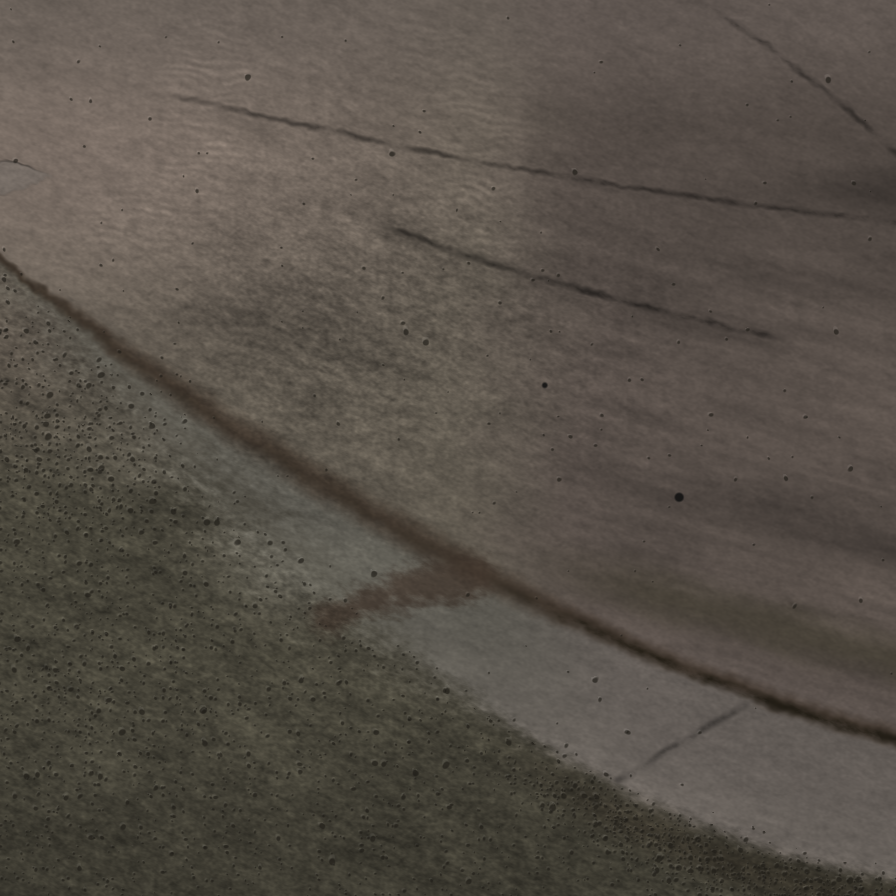
Write a Shadertoy shader that draws this texture.

```glsl
// Dusty cracked concrete yard with tyre tracks, gravel and worn slab edges.

vec2 hash2(vec2 p) {
  vec3 q = fract(p.xyx * vec3(.1031, .1030, .0973));
  q += dot(q, q.yzx + 33.33);
  return fract((q.xx + q.yz) * q.zy);
}

// Gradient noise
float corner(vec2 i, vec2 f, vec2 e) { return dot(hash2(i + e) * 2. - 1., f - e); }

float noise(vec2 p) {
  vec2 i = floor(p), f = fract(p), u = f * f * (3. - 2. * f), e = vec2(1, 0);
  return mix(mix(corner(i, f, e.yy), corner(i, f, e), u.x),
             mix(corner(i, f, e.yx), corner(i, f, e.xx), u.x), u.y);
}

float fbm(vec2 p) {
  float sum = 0., amp = .6;
  for (int i = 0; i < 4; i++) {
    sum += amp * noise(p);
    p = mat2(1.7, .5, -.5, 1.7) * p + 7.3;
    amp *= .6;
  }
  return sum;
}

// Signed distance to a parabola, positive above
float curve(vec2 p, float a, float b, float c) {
  float slope = b + 2. * c * p.x;
  return (p.y - a - p.x * (b + c * p.x)) / sqrt(1. + slope * slope);
}

float segment(vec2 p, vec2 a, vec2 b) {
  vec2 ab = b - a;
  return length(p - a - ab * clamp(dot(p - a, ab) / dot(ab, ab), 0., 1.));
}

float line(float d, float width) {
  return 1. - smoothstep(0., width + 1. / iResolution.y, abs(d));
}

float blob(vec2 p, float x, float y, float w, float h) {
  vec2 q = (p - vec2(x, y)) / vec2(w, h);
  return exp(-dot(q, q));
}

float span(float x, float a, float b) {
  return smoothstep(a - .03, a + .03, x) * smoothstep(b + .03, b - .03, x);
}

// Scattered stones: dark body in x, lit upper edge in y
vec2 pebbles(vec2 p, float cells, float density) {
  vec2 g = p * cells, id = floor(g), rnd = hash2(id + cells);
  vec2 q = fract(g) - .35 - .3 * hash2(id + 41.);
  float r = mix(.12, .3, rnd.y * rnd.y), aa = cells / iResolution.y;
  float body = smoothstep(r + aa, r - aa, length(q));
  float lit = smoothstep(r + aa, r - aa, length(q - vec2(-.1, r)));
  return vec2(body, lit * (1. - body)) * step(rnd.x, density);
}

void mainImage(out vec4 fragColor, in vec2 fragCoord) {
  vec2 p = fragCoord / iResolution.xy;
  float along = p.y + .27 * p.x;
  float broad = fbm(p * vec2(5, 8)), mid = fbm(vec2(p.x * 13., along * 36.));
  float fine = fbm(vec2(p.x * 70., along * 125.));
  vec2 w = p + .004 * vec2(noise(p * 22.), noise(p * 25. + 5.)) + .003 * noise(p * 90.);
  float crack = curve(w, .711, -.79, .255), edge = curve(w, .742, -1.3, .575);

  // Upper yard, pale at left and grey brown at right
  vec3 col = mix(vec3(.37, .345, .305), vec3(.345, .31, .287), smoothstep(.5, .66, p.x + broad * .08));
  col = mix(col, vec3(.49, .44, .405), .95 * blob(p, .08, .84, .33, .19));
  col = mix(col, vec3(.44, .395, .365), .5 * blob(p, .38, .88, .2, .2));
  col = mix(col, vec3(.4, .365, .345), .45 * smoothstep(.84, 1., p.y));
  col *= 1. - .07 * smoothstep(.57, .6, p.x) * span(p.y, .67, .9);
  col *= 1. - .15 * blob(p, .34, .64, .14, .06) - .25 * blob(p, 1., .785, .09, .03);

  // Drifting streaks at right
  float right = smoothstep(.56, .75, p.x);
  col *= 1. + .35 * right * fbm(vec2(p.x * 2.5, along * 34.)) * span(p.y, .22, .72);
  col = mix(col, vec3(.25, .23, .19), .75 * right * line(along - .535 + mid * .02, .045));
  col *= 1. - .16 * right * line(along - .655 + mid * .02, .05);
  col = mix(col, vec3(.41, .37, .35), .5 * right * line(along - .455, .06));

  // Curved tyre tracks with tread rungs
  float bend = p.y - .84;
  float track = exp(-pow((p.x - .225 - .45 * bend + 4. * bend * bend) / .055, 2.));
  track += exp(-pow((p.x - .535 + 3.5 * bend * max(bend, 0.)) / .05, 2.));
  float rungs = sin(620. * (p.y + .1 * p.x) + 9. * noise(p * 28.)) * (.7 + 2. * mid);
  col *= 1. + track * span(p.y, .7, .98) * (.04 + .06 * rungs);

  // Lower ground and pale slab
  float below = smoothstep(.006, -.006, crack), outer = smoothstep(.5, .72, p.x);
  vec3 soil = mix(vec3(.36, .34, .3), vec3(.28, .268, .225), smoothstep(.02, -.2, crack + broad * .1));
  soil = mix(soil, vec3(.37, .335, .3), .7 * blob(p, 0., .62, .12, .12));
  soil *= 1. - .14 * smoothstep(.3, 0., p.y) + .1 * broad;
  vec3 slab = mix(vec3(.355, .345, .315), vec3(.385, .36, .34), outer);
  slab = mix(slab, vec3(.425, .4, .375), .6 * smoothstep(.1, 0., edge) * smoothstep(.4, .6, p.x));
  float soft = mix(.07, .011, smoothstep(.25, .62, p.x));
  soil = mix(soil, slab, smoothstep(-soft, soft, edge + (mid + fine) * soft));
  soil = mix(soil, vec3(.43, .42, .38), .5 * blob(p, .35, .365, .09, .04));
  soil = mix(soil, vec3(.2, .18, .145), .6 * outer * line(edge + .025, .04));
  col = mix(col, soil, below);

  // Cracks, brown stain and puddle
  float gaps = clamp(.6 + 1.6 * noise(p * 26.) + 1.2 * fine, .1, 1.);
  float wide = mix(.006, .026, smoothstep(.02, .25, p.x)) * (1. - .4 * outer);
  col = mix(col, vec3(.235, .195, .16), .85 * line(crack + mid * .008, wide));
  col = mix(col, vec3(.11, .095, .065), (.2 + .65 * outer) * gaps * line(crack + .003, .009));
  vec2 joint = vec2(.45, .345);
  float stain = min(segment(w, vec2(.53, .355), joint), segment(w, joint, vec2(.365, .31)) + .007);
  col = mix(col, vec3(.26, .215, .18), .75 * smoothstep(.035, .008, stain + (mid + fine) * .02));
  col *= 1. - .4 * gaps * line(curve(w, .945, -.28, .087), .0045) * smoothstep(.05, .3, p.x);
  float third = curve(w, .926, -.486, .158);
  col *= 1. - (.42 * gaps * line(third, .005) + .14 * line(third + .006, .02)) * span(p.x, .42, .87);
  col *= 1. - .36 * gaps * line(curve(w, 1.099, .376, -.645), .005) * smoothstep(.75, .8, p.x);
  col *= 1. - .35 * gaps * line(segment(w, vec2(.83, .212), vec2(.69, .13)), .006);
  float puddle = length((w - vec2(.005, .803)) / vec2(.045, .014)) - 1. + 1.5 * mid;
  col = mix(col, vec3(.46, .44, .42), .4 * smoothstep(.1, -.1, puddle)) * (1. - .3 * gaps * line(puddle, .2));

  // Surface grain
  float rough = max(below * smoothstep(.03, -.03, edge), blob(p, .4, .62, .25, .2));
  col *= 1. + .08 * broad + (.14 + .2 * rough) * mid + (.16 + .34 * rough) * fine;
  col *= 1. + (.07 + .13 * rough) * noise(p * vec2(210, 270));

  // Gravel and two lone stones
  float density = .004 + .08 * below * smoothstep(.03, -.05, edge) + .3 * blob(p, .06, .49, .11, .1);
  density += .6 * outer * line(edge + .035, .055) + .12 * blob(p, .12, .22, .16, .1);
  for (float i = 0.; i < 3.; i++) {
    vec2 stone = pebbles(w + i * .137, 85. + 42. * i, density);
    col = mix(col, vec3(.12, .11, .09), .65 * stone.x) + .05 * stone.y;
  }
  float lone = min(length(p - vec2(.758, .445)) - .005, length(p - vec2(.608, .57)) - .003);
  col = mix(col, vec3(.07), .9 * smoothstep(.0015, -.0015, lone));
  fragColor = vec4(col, 1);
}
```
